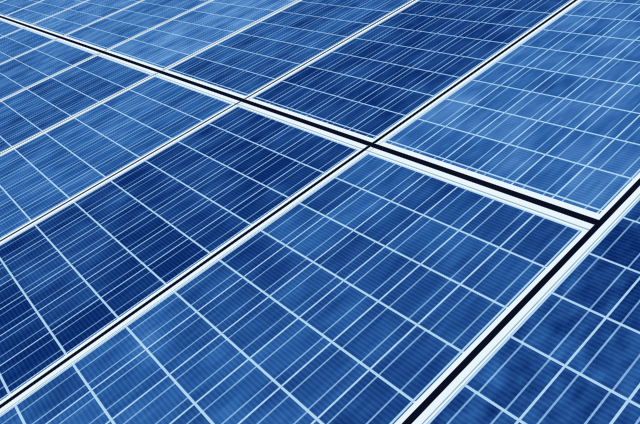
A WebGL 2 fragment shader for this pattern:

```glsl
#version 300 es
precision highp float;
// Rows of blue solar panels seen in steep perspective: white frames, dark gaps,
// a 6 x 10 grid of cells per panel, two busbars per cell and mottled silicon.
// Two vanishing points map the canvas to panel coordinates (u, v).
uniform vec2 u_resolution;
out vec4 fragColor;

float hash(vec2 p) {
    vec3 q = fract(vec3(p.xyx) * 0.1031);
    q += dot(q, q.yzx + 33.33);
    return fract((q.x + q.y) * q.z);
}

float noise(vec2 p) {
    vec2 i = floor(p), f = fract(p);
    f = f * f * (3.0 - 2.0 * f);
    return mix(mix(hash(i), hash(i + vec2(1, 0)), f.x),
               mix(hash(i + vec2(0, 1)), hash(i + vec2(1, 1)), f.x), f.y);
}

float fbm(vec2 p) {
    float sum = 0.0, amp = 0.5;
    for (int i = 0; i < 4; i++) {
        sum += amp * noise(p);
        p = p * 2.1 + 7.3;
        amp *= 0.5;
    }
    return sum;
}

float cross2(vec2 a, vec2 b) { return a.x * b.y - a.y * b.x; }

// Box-filtered coverage of the interval lo..hi at x, for a footprint px
float band(float x, float lo, float hi, float px) {
    return max(0.0, min(x + 0.5 * px, hi) - max(x - 0.5 * px, lo)) / px;
}

// Distance to the nearest whole number, as coverage of a line
float gridLine(float x, float halfWidth, float px) {
    return band(x - round(x), -halfWidth, halfWidth, px);
}

// Inverse perspective: u counts panels, v counts cells along a panel
vec2 toPanel(vec2 p) {
    vec2 corner = vec2(0.876, 0.659);
    vec2 a = vec2(-0.516, 1.139) - p, b = vec2(3.125, 2.247) - p, r = p - corner;
    return vec2(cross2(r, b) / -0.279, cross2(a, r) / 0.033) / cross2(a, b);
}

// Base tone of each panel, below and above the long seam
float panelTone(float column, bool above) {
    int i = clamp(int(column) + 4, 0, 5);
    float lower[6] = float[6](0.42, 0.36, 0.46, 0.14, 0.36, 0.2);
    float upper[6] = float[6](0.5, 0.66, 0.32, 0.18, 0.54, 0.2);
    return above ? upper[i] : lower[i];
}

vec3 siliconColor(float tone) {
    vec3 navy = vec3(0.05, 0.18, 0.43);
    vec3 blue = vec3(0.18, 0.39, 0.66);
    vec3 sky = vec3(0.42, 0.63, 0.86);
    return mix(mix(navy, blue, clamp(2.0 * tone, 0.0, 1.0)), sky,
               clamp(2.0 * tone - 1.0, 0.0, 1.0));
}

void main() {
    vec2 p = gl_FragCoord.xy / u_resolution.y;
    vec2 uv = toPanel(p);
    vec2 px = 1.15 * vec2(length(vec2(dFdx(uv.x), dFdy(uv.x))),
                          length(vec2(dFdx(uv.y), dFdy(uv.y))));
    float column = floor(uv.x);
    bool above = uv.y > 0.0;

    // The nearest column is staggered by half a panel
    float v = uv.y + 5.0 * step(1.0, uv.x);
    float seamU = uv.x - round(uv.x);
    float seamV = mod(v + 5.3, 10.6) - 5.3;

    // Cell coordinates inside the frame
    vec2 cell = vec2((fract(uv.x) - 0.04) / 0.93 * 6.0, mod(v, 10.6) - 0.3);
    vec2 cellPx = px * vec2(6.45, 1.0);
    vec2 id = floor(cell) + vec2(column, floor(v / 10.6)) * vec2(17.0, 31.0) + 200.0;
    vec2 inCell = fract(cell);

    // Silicon: panel tone, cell variation, cloudy wear and crystal streaks
    vec2 grain = vec2(uv.x * 6.0, v);
    float tone = panelTone(column, above);
    tone += 0.2 * (hash(id) - 0.5);
    tone += 0.45 * (fbm(grain * 1.3 + 40.0) - 0.47);
    tone += 0.16 * (noise(grain * vec2(11.0, 2.5) + 90.0) - 0.5);
    tone += 0.5 * step(1.0, uv.x) * (fbm(grain * 5.0 + 60.0) - 0.47);
    tone += 0.14 * smoothstep(1.5, 5.0, -uv.x);
    tone += 0.25 * smoothstep(0.1, 0.0, length((p - vec2(0.37, 0.17)) * vec2(1.0, 1.4)));
    vec3 color = siliconColor(tone);

    // Fine contact fingers, faded out where they grow too small
    float fingerFade = smoothstep(0.06, 0.025, cellPx.y);
    color += 0.025 * fingerFade * sin(inCell.y * 88.0);

    // Busbars shift slightly from cell to cell; gaps divide the cells
    float shift = 0.09 * (hash(id + 9.0) - 0.5);
    float bars = gridLine((inCell.x + shift) * 2.0 - 0.5, 0.034, cellPx.x * 2.0);
    float gaps = max(gridLine(cell.x, 0.021, cellPx.x), gridLine(cell.y, 0.021, cellPx.y));
    float sheen = 0.75 + 0.25 * noise(grain * 2.0);
    color = mix(color, vec3(0.64, 0.81, 0.94), 0.85 * sheen * bars);
    color = mix(color, vec3(0.73, 0.87, 0.96), 0.95 * gaps);

    // White frames with a thin grey lip, then the dark gap between panels
    float frame = max(band(seamU, -0.024, 0.037, px.x), band(seamV, -0.29, 0.21, px.y));
    color = mix(color, vec3(0.91, 0.965, 0.985), min(frame, 1.0));
    float lip = max(band(seamU, 0.028, 0.031, px.x), band(seamV, -0.235, -0.21, px.y));
    color = mix(color, vec3(0.47, 0.6, 0.71), 0.8 * lip);
    float gapWidth = 0.003 + 0.006 * smoothstep(-2.0, 1.0, uv.x);
    float gap = max(band(seamU, -gapWidth, gapWidth, px.x), band(seamV, -0.07, 0.065, px.y));
    color = mix(color, vec3(0.04, 0.06, 0.13), gap);

    fragColor = vec4(color, 1.0);
}
```
